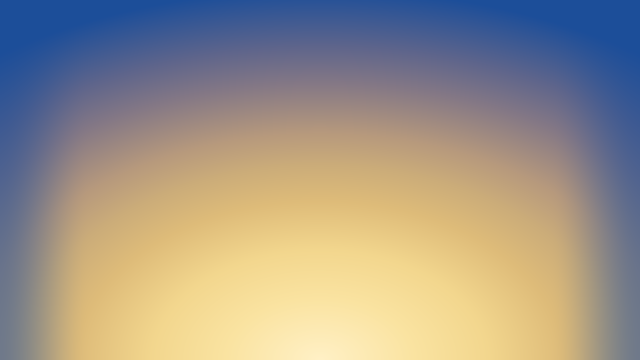
Give the GLSL for this background, as a Shadertoy shader.

```glsl
// A low sun glow: an elliptical halo rises from the bottom centre,
// fading from cream through gold and mauve into blue.
// A colour ramp over distance gives the halo; both sides sink into blue.

// Linear progress from a to b, held at 0 and 1 outside.
float progress(float a, float b, float x) {
    return clamp((x - a) / (b - a), 0.0, 1.0);
}

// Sky colour by distance from the glow's centre, in canvas heights.
vec3 skyRamp(float d) {
    vec3 sky = vec3(1.0, 0.942, 0.775);
    sky = mix(sky, vec3(0.980, 0.890, 0.630), progress(0.00, 0.17, d));
    sky = mix(sky, vec3(0.950, 0.840, 0.555), progress(0.17, 0.305, d));
    sky = mix(sky, vec3(0.870, 0.735, 0.475), progress(0.305, 0.44, d));
    sky = mix(sky, vec3(0.796, 0.675, 0.475), progress(0.44, 0.54, d));
    sky = mix(sky, vec3(0.715, 0.600, 0.488), progress(0.54, 0.63, d));
    sky = mix(sky, vec3(0.515, 0.468, 0.522), progress(0.63, 0.77, d));
    sky = mix(sky, vec3(0.370, 0.395, 0.545), progress(0.77, 0.87, d));
    sky = mix(sky, vec3(0.110, 0.305, 0.600), progress(0.87, 1.03, d));
    return sky;
}

void mainImage(out vec4 fragColor, in vec2 fragCoord) {
    vec2 uv = fragCoord / iResolution.xy;

    // Halo, wider than it is tall.
    vec2 fromGlow = vec2((uv.x - 0.5) * 1.162, uv.y);
    vec3 color = skyRamp(length(fromGlow));

    // Blue shade along the left and right sides.
    float sideDistance = min(uv.x, 1.0 - uv.x);
    float sideShade = 0.5 * (1.0 - smoothstep(0.0, 0.14, sideDistance));
    color = mix(color, vec3(0.110, 0.305, 0.600), sideShade);

    fragColor = vec4(color, 1.0);
}
```
